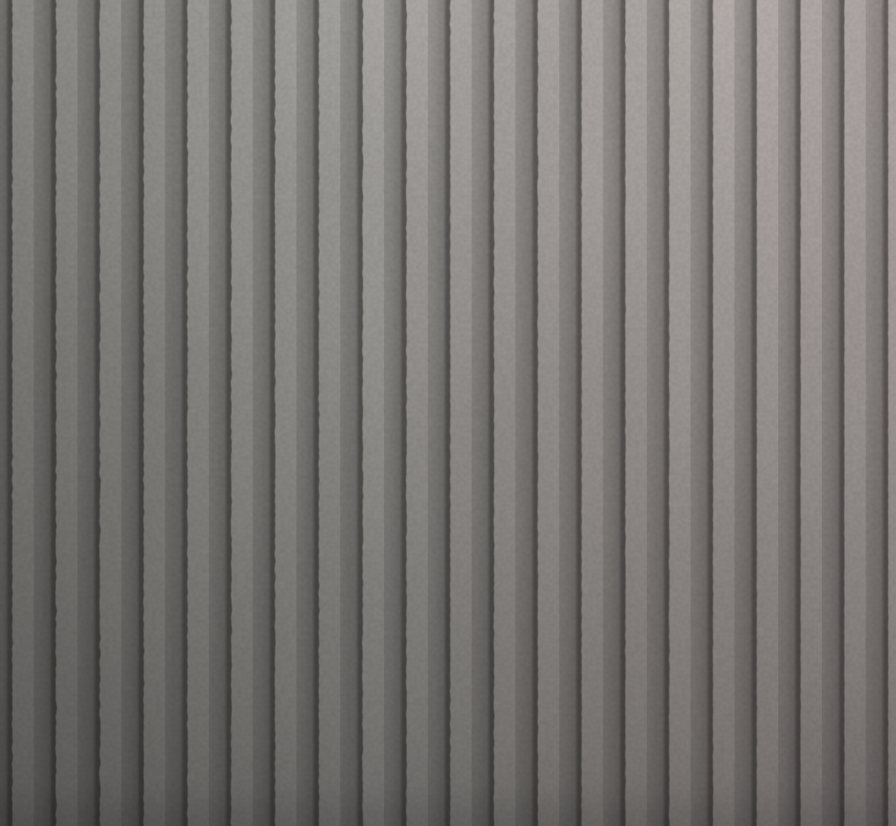
A Shadertoy shader for this pattern:

```glsl
const float SLATS = 20.46;         // repeats across the width
const float FIRST_LINE = 0.0117;   // first shadow line, in canvas widths
const float FACE = 0.53;           // raised face, share of one repeat
const float GROOVE_LIGHT = 0.89;   // groove shade beside the face
const float GROOVE_DARK = 0.73;    // groove shade beside the shadow line
const float LINE_SHADE = 0.56;     // shade inside the shadow line
const float LINE_HALF = 0.032;     // half width of the line, in repeats
const float LINE_FADE = 0.10;      // soft falloff into the groove
const float EDGE_WOBBLE = 0.035;
const float SLAT_VARIATION = 0.025;
const float GRAIN_SCALE = 230.0;
const float GRAIN_AMOUNT = 0.045;
const vec3 TINT_LEFT = vec3(1.010, 1.000, 0.975);
const vec3 TINT_RIGHT = vec3(1.030, 0.985, 0.970);

float hash(vec2 p) {
    vec3 q = fract(vec3(p.xyx) * 0.1031);
    q += dot(q, q.yzx + 33.33);
    return fract((q.x + q.y) * q.z);
}

vec2 randomGradient(vec2 cell) {
    float angle = 6.2832 * hash(cell);
    return vec2(cos(angle), sin(angle));
}

float gradientNoise(vec2 p) {
    vec2 i = floor(p);
    vec2 f = p - i;
    vec2 u = f * f * f * (f * (f * 6.0 - 15.0) + 10.0);
    vec2 e = vec2(0.0, 1.0);
    float a = dot(randomGradient(i), f);
    float b = dot(randomGradient(i + e.yx), f - e.yx);
    float c = dot(randomGradient(i + e.xy), f - e.xy);
    float d = dot(randomGradient(i + e.yy), f - e.yy);
    return mix(mix(a, b, u.x), mix(c, d, u.x), u.y);
}

// Broad light: strongest at the upper right, falling off to the lower left
float wallLight(vec2 uv) {
    float vertical = mix(0.405, 0.635, pow(uv.y, 0.8));
    float side = mix(0.81, 1.0, smoothstep(-0.1, 0.5, uv.x));
    float rightLift = 0.04 * smoothstep(0.45, 0.9, uv.x);
    float bottomEdge = mix(0.93, 1.0, smoothstep(0.0, 0.06, uv.y));
    return vertical * (side + rightLift) * bottomEdge;
}

// Relief of one slat: flat face, shaded groove, dark line at x = 0
float slatShade(float x, float wobble, float aa) {
    float fromCentre = abs(fract(x - 0.5 * FACE + 0.5) - 0.5);
    float face = 1.0 - smoothstep(-aa, aa, fromCentre - 0.5 * FACE);
    float depth = clamp((fract(x - FACE + 0.2) - 0.2) / (1.0 - FACE), 0.0, 1.0);
    float groove = mix(GROOVE_LIGHT, GROOVE_DARK, pow(depth, 1.4));
    float shade = mix(groove, 1.0, face);

    float d = fract(x + 0.5) - 0.5;
    float line = smoothstep(-LINE_HALF - LINE_FADE, -LINE_HALF * 0.5, d)
               * (1.0 - smoothstep(-aa, aa + 0.02, d - LINE_HALF - wobble));
    return mix(shade, LINE_SHADE, line);
}

void mainImage(out vec4 fragColor, in vec2 fragCoord) {
    vec2 uv = fragCoord / iResolution.xy;
    vec2 p = fragCoord / iResolution.x;
    float aa = 0.7 * SLATS / iResolution.x;

    // Slats, with a rougher line towards the left
    float x = (p.x - FIRST_LINE) * SLATS;
    float slat = floor(x + 0.5 * (1.0 - FACE));
    float roughness = EDGE_WOBBLE * mix(1.0, 0.3, uv.x);
    float wobble = roughness * gradientNoise(vec2(slat * 7.3, p.y * 110.0));
    float shade = slatShade(x, wobble, aa);
    shade *= 1.0 + SLAT_VARIATION * (hash(vec2(slat + 40.0, 3.0)) - 0.5);

    // Fine grain and faint cloudy wear
    float grain = gradientNoise(p * GRAIN_SCALE)
                + 0.5 * gradientNoise(p * GRAIN_SCALE * 0.43 + 17.0);
    float wear = gradientNoise(p * vec2(9.0, 5.0) + 5.0);
    shade *= 1.0 + GRAIN_AMOUNT * grain + 0.025 * wear;

    vec3 tint = mix(TINT_LEFT, TINT_RIGHT, smoothstep(0.2, 1.0, uv.x));
    fragColor = vec4(tint * wallLight(uv) * shade, 1.0);
}
```
